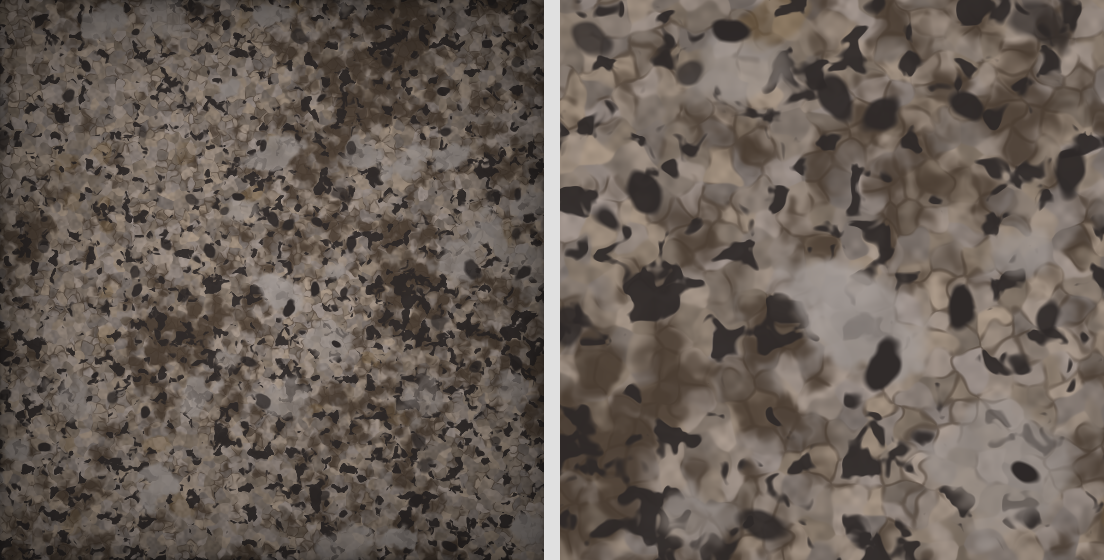
Left: the whole. Right: its middle third, enlarged.
Give the GLSL for this texture, as a Shadertoy shader.

```glsl
// Speckled granite: fine tan grains, pale crystals, brown stains and dark mica, with shaded borders.
#define GRAIN_DENSITY 68.0
#define SPECK_DENSITY 62.0
#define SPECK_LEVEL 0.655
#define CRYSTAL_DENSITY 9.0
#define CRYSTAL_SHARE 0.42
#define FLAKE_DENSITY 22.0
#define FLAKE_SHARE 0.13
#define STAIN_LEVEL 0.46
#define BORDER_SHADE 0.45

const vec3 TAN = vec3(0.56, 0.50, 0.44);
const vec3 GREY = vec3(0.54, 0.50, 0.48);
const vec3 CRYSTAL = vec3(0.62, 0.59, 0.575);
const vec3 STAIN = vec3(0.28, 0.228, 0.185);
const vec3 MICA = vec3(0.18, 0.16, 0.157);
const vec3 OCHRE = vec3(0.50, 0.40, 0.26);

vec3 hash3(vec2 cell, float seed) {
    vec3 h = fract(cell.xyx * vec3(0.1031, 0.1030, 0.0973) + seed * 0.137);
    h += dot(h, h.yxz + 33.33);
    return fract((h.xxy + h.yzz) * h.zyx);
}

float noise(vec2 p) {
    vec2 cell = floor(p), f = fract(p);
    f = f * f * (3.0 - 2.0 * f);
    vec2 x = vec2(1.0, 0.0);
    float low = mix(hash3(cell, 0.0).x, hash3(cell + x.xy, 0.0).x, f.x);
    float high = mix(hash3(cell + x.yx, 0.0).x, hash3(cell + x.xx, 0.0).x, f.x);
    return mix(low, high, f.y);
}

// Three rotated octaves, centred on 0.5
float fbm(vec2 p) {
    float sum = 0.0, weight = 0.5;
    for (int i = 0; i < 3; i++) {
        sum += weight * noise(p);
        p = mat2(1.6, 1.2, -1.2, 1.6) * p + 17.3;
        weight *= 0.5;
    }
    return sum / 0.875;
}

// Packed grains: x = brightness, y = warmth, z = distance to the joint
vec3 grains(vec2 p) {
    vec2 cell = floor(p), tone = vec2(0.0);
    float total = 0.0, nearest = 9.0, second = 9.0;
    for (int j = -1; j <= 1; j++)
    for (int i = -1; i <= 1; i++) {
        vec2 site = cell + vec2(i, j);
        vec3 h = hash3(site, 3.0);
        float d = length(p - site - h.xy);
        float weight = exp(-16.0 * d * d);
        tone += weight * vec2(h.z, hash3(site, 4.0).x);
        total += weight;
        second = min(second, max(nearest, d));
        nearest = min(nearest, d);
    }
    return vec3(tone / total, second - nearest);
}

// Scattered, turned ovals with ragged rims; returns coverage
float flakes(vec2 p, float share, float radius, float ragged, float seed) {
    vec2 cell = floor(p);
    float cover = 0.0;
    for (int j = -1; j <= 1; j++)
    for (int i = -1; i <= 1; i++) {
        vec2 site = cell + vec2(i, j);
        vec3 place = hash3(site, seed), shape = hash3(site, seed + 1.0);
        vec2 d = p - site - 0.15 - 0.7 * place.xy;
        float c = cos(6.283 * shape.x), s = sin(6.283 * shape.x);
        d = mat2(c, -s, s, c) * d * vec2(1.0, 1.0 + 0.8 * shape.z);
        float rim = length(d) / (radius * mix(0.5, 1.0, shape.y)) + ragged;
        float oval = (1.0 - smoothstep(0.75, 1.2, rim)) * mix(0.6, 1.0, shape.z);
        cover = max(cover, oval * step(place.z, share));
    }
    return cover;
}

void mainImage(out vec4 fragColor, in vec2 fragCoord) {
    vec2 p = fragCoord / iResolution.y;
    vec2 frame = fragCoord / iResolution.xy;

    // Shared irregularity
    vec2 warp = vec2(noise(p * 95.0), noise(p * 95.0 + 41.7)) - 0.5;
    vec2 q = p + 0.009 * warp;
    float cloud = fbm(p * 7.0 + 5.0);
    float fine = fbm(q * 52.0 + 23.0);
    float ragged = 1.8 * (fbm(p * 38.0 + 61.0) - 0.5);

    // Grain bed and dark joints
    vec3 grain = grains(q * GRAIN_DENSITY);
    vec3 color = mix(GREY, TAN, grain.y);
    color *= 0.84 + 0.34 * grain.x + 0.16 * (noise(p * 190.0) - 0.5);
    float joint = 1.0 - smoothstep(0.02, 0.25, grain.z);
    color = mix(color, STAIN, 0.55 * joint * smoothstep(0.42, 0.65, fine));

    // Brown stains and rare ochre patches
    float stain = smoothstep(STAIN_LEVEL, STAIN_LEVEL + 0.22, mix(cloud, fine, 0.5));
    color = mix(color, STAIN, 0.85 * stain);
    color = mix(color, OCHRE, 0.4 * flakes(p * 13.0, 0.09, 0.3, ragged, 11.0));

    // Pale crystals
    float crystal = flakes(p * CRYSTAL_DENSITY, CRYSTAL_SHARE, 0.43, ragged, 21.0);
    vec3 crystalColor = CRYSTAL * (0.9 + 0.2 * fbm(p * 30.0));
    color = mix(color, crystalColor, 0.85 * crystal);

    // Fine mica specks, then larger flakes
    float field = fbm(q * SPECK_DENSITY + 83.0) + 0.15 * (cloud - 0.5);
    float speck = smoothstep(SPECK_LEVEL - 0.045, SPECK_LEVEL + 0.045, field);
    color = mix(color, MICA, 0.92 * speck * (1.0 - 0.85 * crystal));
    float flake = flakes(p * FLAKE_DENSITY, FLAKE_SHARE, 0.36, ragged, 31.0);
    color = mix(color, MICA, flake);

    // Shaded borders
    vec2 inset = clamp(4.0 * frame * (1.0 - frame), 0.0, 1.0);
    color *= mix(BORDER_SHADE, 1.0, pow(inset.x * inset.y, 0.4));
    fragColor = vec4(color, 1.0);
}
```
